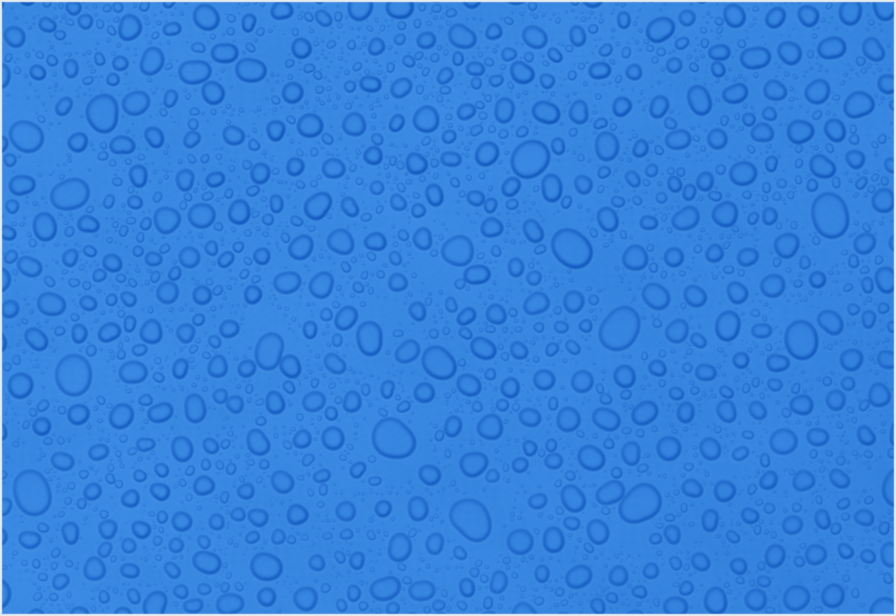
This texture is drawn by a WebGL 2 fragment shader. Its source:

```glsl
#version 300 es
precision highp float;

uniform vec2 u_resolution;
out vec4 fragColor;

const int LAYERS = 6;
// Per layer: cell size, smallest radius, largest radius, density
const vec4 LAYER[LAYERS] = vec4[LAYERS](
    vec4(0.150, 0.0220, 0.0350, 0.42),
    vec4(0.063, 0.0130, 0.0228, 0.98),
    vec4(0.040, 0.0075, 0.0130, 0.95),
    vec4(0.025, 0.0040, 0.0080, 0.90),
    vec4(0.016, 0.0026, 0.0048, 0.85),
    vec4(0.011, 0.0018, 0.0034, 0.75));

vec4 hash4(vec3 p) {
    vec4 q = fract(p.xyzx * vec4(0.1031, 0.1030, 0.0973, 0.1099));
    q += dot(q, q.wzxy + 33.33);
    return fract((q.xxyz + q.yzzw) * q.zywx);
}

// Offset from the drop centre (xy), radius (z) and signed distance (w)
vec4 dropAt(vec2 p, int layer) {
    vec4 spec = LAYER[layer];
    float seed = float(layer) * 7.0 + 3.0;
    float tilt = 0.35 + seed * 0.9;
    mat2 turn = mat2(cos(tilt), sin(tilt), -sin(tilt), cos(tilt));
    vec2 grid = turn * (p + 4.0) / spec.x;
    grid.x += 0.5 * mod(floor(grid.y), 2.0);
    vec2 id = floor(grid);
    vec4 rnd = hash4(vec3(id + 200.0, seed));
    vec4 form = hash4(vec3(id + 371.0, seed + 50.0));

    float radius = mix(spec.y, spec.z, pow(rnd.z, 1.2));
    float room = 0.48 - 1.2 * radius / spec.x;
    vec2 centre = (rnd.xy - 0.5) * 2.0 * room;
    vec2 offset = (fract(grid) - 0.5 - centre) * spec.x * turn;

    // Wobbly outline
    float angle = atan(offset.y, offset.x + 1e-7);
    float outline = 1.0 + 0.17 * form.x * sin(2.0 * angle + 6.28 * form.y)
                        + 0.05 * form.w * sin(3.0 * angle + 6.28 * form.z);
    float dist = length(offset) - radius * outline;
    return vec4(offset, radius, rnd.w < spec.w ? dist : 1.0);
}

// True when a drop would touch one of a coarser layer
bool crowded(vec2 centre, float radius, int layer) {
    for (int coarse = 0; coarse < layer; coarse++) {
        for (int k = 0; k < 6; k++) {
            float a = float(k) * 1.0472;
            vec2 rim = centre + 1.05 * radius * vec2(cos(a), sin(a));
            if (dropAt(rim, coarse).w < 0.0005) return true;
        }
    }
    return false;
}

void main() {
    vec2 p = gl_FragCoord.xy / u_resolution.y;
    float aspect = u_resolution.x / u_resolution.y;
    float pixel = 1.0 / u_resolution.y;

    // Backdrop, slightly deeper toward the lower right, with a fine uneven film
    float depth = smoothstep(0.6, 2.0, p.x + 0.6 * (1.0 - p.y));
    float mottle = sin(p.x * 13.0 + 2.0 * sin(p.y * 9.0)) * sin(p.y * 17.0 + p.x * 5.0);
    float film = sin(p.x * 190.0 + 3.0 * sin(p.y * 97.0)) * sin(p.y * 230.0 + 3.0 * sin(p.x * 83.0));
    vec3 color = mix(vec3(0.223, 0.535, 0.887), vec3(0.205, 0.514, 0.870), depth);
    color += 0.006 * mottle + 0.005 * film;

    for (int i = 0; i < LAYERS; i++) {
        vec4 drop = dropAt(p, i);
        float radius = drop.z;
        if (drop.w > 0.006 || crowded(p - drop.xy, radius, i)) continue;

        vec2 dir = drop.xy / max(length(drop.xy), 1e-5);
        float width = clamp(radius * 0.2, 0.0013, 0.0031);
        float size = smoothstep(0.0, 0.016, radius);

        // Clear body, shaded near the rim and under the upper edge
        float inside = 1.0 - smoothstep(-width, pixel, drop.w);
        float body = 0.03 + 0.10 * smoothstep(0.0, 1.0, drop.y / radius)
                   + 0.30 * exp(drop.w / (1.6 * width));
        color = mix(color, vec3(0.13, 0.43, 0.81), inside * body * size);

        // Dark refracting rim, heaviest below, uneven from drop to drop
        float band = (drop.w + width) / width;
        band *= band < 0.0 ? 0.75 : 1.0;
        float strength = mix(0.8, 1.1, fract(radius * 4731.0)) * mix(0.9, 1.12, p.y);
        float rim = exp(-band * band) * strength * (0.63 - 0.17 * dir.y + 0.10 * dir.x);
        color = mix(color, vec3(0.07, 0.35, 0.745), rim * mix(0.27, 1.0, size));

        // Faint light outside the edge
        float glow = (drop.w - 0.0022) / 0.0015;
        color += vec3(0.03, 0.02, 0.004) * exp(-glow * glow) * size * (0.5 - 0.4 * dir.y);
    }

    // Pale frame with a soft inner edge
    vec2 margin = min(p, vec2(aspect, 1.0) - p);
    float frame = 1.0 - smoothstep(0.0017, 0.0050, min(margin.x, margin.y));
    fragColor = vec4(mix(color, vec3(0.90, 0.93, 0.94), frame), 1.0);
}
```
